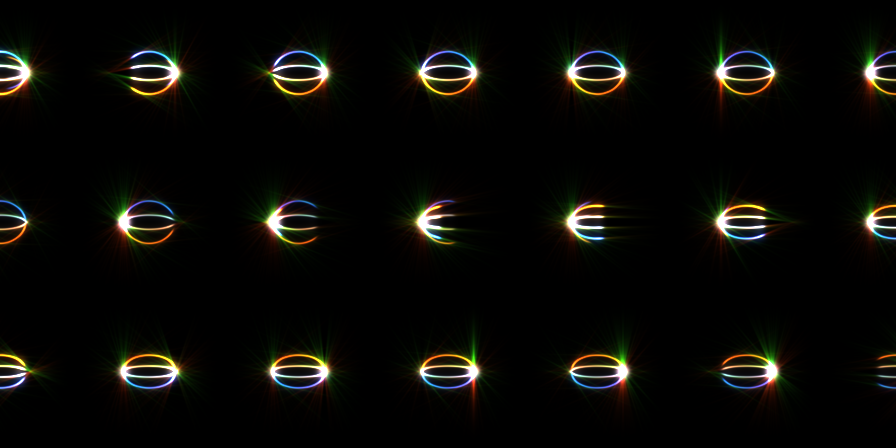
Give the GLSL for this pattern, as a Shadertoy shader.

```glsl
const int STRANDS = 4;
const int BEADS = 64;

// Orbit angle that lingers at the left and right tips
float dwellAngle(float u) {
    return u - 0.36 * sin(2.0 * u);
}

// Green toward up, upper left and lower right; red elsewhere
vec3 rayTint(vec2 dir) {
    float lean = 0.6 * dir.y - 2.0 * dir.x * dir.y;
    return mix(vec3(0.6, 0.14, 0.02), vec3(0.14, 0.65, 0.05), smoothstep(-0.4, 0.4, lean));
}

// Blue through pale to orange across the strands
vec3 strandColor(float t) {
    vec3 color = mix(vec3(0.14, 0.32, 1.0), vec3(1.0, 0.42, 0.08), t);
    return color + vec3(0.1, 0.25, 0.1) * 4.0 * t * (1.0 - t);
}

// Beads on nested ellipses, each with a core, a halo and a long tangent ray
vec3 orbitGlow(vec2 p, float headPhase, float lineWidth) {
    vec3 light = vec3(0.0);
    for (int j = 0; j < STRANDS; j++) {
        float t = float(j) / float(STRANDS - 1);
        float height = 0.125 * (1.0 - 2.0 * t);
        vec3 coreColor = strandColor(t);
        for (int i = 0; i < BEADS; i++) {
            // Beads crowd toward the head and thin out along the tail
            float tail = float(i) / float(BEADS - 1);
            float angle = dwellAngle(headPhase - 3.0 * pow(tail, 1.6));
            float s = sin(angle), c = cos(angle);
            vec2 bead = vec2(0.172 * c, height * s * (1.0 + 0.13 * s));
            vec2 tangent = normalize(vec2(-0.172 * s, height * c * (1.0 + 0.26 * s)));

            vec2 offset = p - bead;
            float along = dot(offset, tangent);
            float across = dot(offset, vec2(-tangent.y, tangent.x)) / lineWidth;
            float stroke = exp(-across * across);
            float core = mix(0.55, 0.4, tail) * exp(-along * along / 0.0004);
            float halo = 0.025 * exp(-dot(offset, offset) / 0.0012);

            // Every sixth bead throws a distinct beam
            float ray = (i % 6 == 0 ? 0.3 : 0.05) * exp(-9.0 * abs(along));
            light += (stroke * core + halo) * coreColor;
            light += stroke * ray * rayTint(tangent * sign(along));
        }
    }
    return light;
}

void mainImage(out vec4 fragColor, in vec2 fragCoord) {
    // Six cells across and three down, columns centred on the side edges
    vec2 grid = fragCoord / iResolution.y * 3.0 + vec2(0.5, 0.0);
    vec2 cell = floor(grid);
    vec2 p = grid - cell - vec2(0.5, 0.512);

    // The orbit advances along each row, from the top row down
    float index = cell.x + 6.0 * (2.0 - cell.y);
    float lineWidth = max(0.0065, 1.8 / iResolution.y);
    vec3 light = orbitGlow(p, 1.65 + 0.314 * index, lineWidth);

    // Fade the rays out before the cell border
    vec2 edge = smoothstep(vec2(0.5), vec2(0.3), abs(p));
    fragColor = vec4(clamp(light * edge.x * edge.y, 0.0, 1.0), 1.0);
}
```
